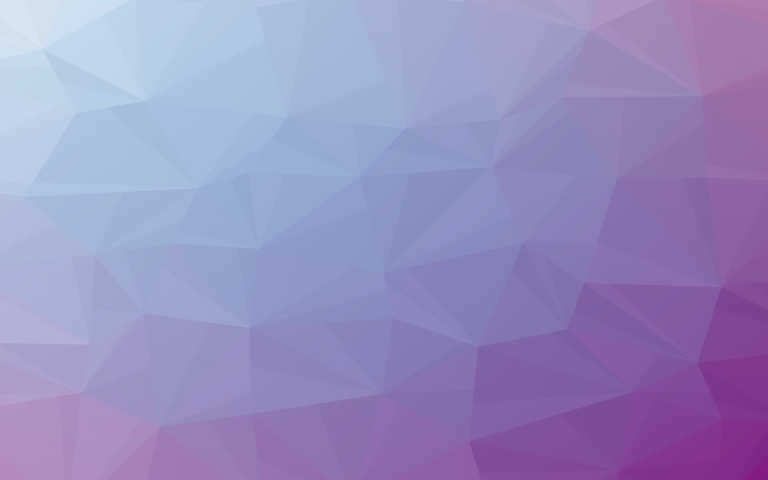
This background is drawn by a WebGL 1 fragment shader. Its source:

```glsl
precision highp float;

uniform vec2 u_resolution;

#define GRID vec2(7.2, 6.0)
#define GRID_OFFSET vec2(0.56, 0.75)
#define JITTER 0.76
#define TINT 0.026
#define CREASE 0.016
#define FACET_SHADING 0.25

// Hash without sine
vec2 hash2(vec2 p) {
  vec3 h = fract(p.xyx * vec3(0.1031, 0.1030, 0.0973));
  h += dot(h, h.yzx + 33.33);
  return fract((h.xx + h.yz) * h.zy);
}

// Quadratic curve through three colours at t = 0, 0.5 and 1
vec3 curve(vec3 start, vec3 middle, vec3 end, float t) {
  return start * (1.0 - t) * (1.0 - 2.0 * t)
       + middle * 4.0 * t * (1.0 - t)
       + end * t * (2.0 * t - 1.0);
}

// Smooth colour field: pale blue to violet, pink in two corners
vec3 palette(vec2 uv) {
  uv = clamp(uv, 0.0, 1.0);
  vec3 bottom = curve(vec3(0.73, 0.54, 0.75), vec3(0.56, 0.39, 0.66),
                      vec3(0.50, 0.10, 0.50), uv.x);
  vec3 middle = curve(vec3(0.70, 0.74, 0.87), vec3(0.54, 0.58, 0.77),
                      vec3(0.54, 0.34, 0.61), uv.x);
  vec3 top = curve(vec3(0.86, 0.91, 0.95), vec3(0.67, 0.71, 0.85),
                   vec3(0.69, 0.47, 0.67), uv.x);
  return curve(bottom, middle, top, uv.y);
}

vec2 gridToUv(vec2 p) {
  return (p + GRID_OFFSET) / GRID;
}

vec2 vertex(vec2 id) {
  return id + JITTER * (hash2(id + 17.0) - 0.5);
}

// Signed distance from p to the line through a and b
float lineDistance(vec2 p, vec2 a, vec2 b) {
  vec2 e = b - a;
  vec2 d = p - a;
  return (e.x * d.y - e.y * d.x) / length(e);
}

// Facet colour weighted by its coverage, with the coverage in alpha
vec4 facet(vec2 p, vec2 a, vec2 b, vec2 c, float pixel) {
  float turn = sign(lineDistance(c, a, b));
  float inside = min(turn * lineDistance(p, a, b),
                 min(turn * lineDistance(p, b, c), turn * lineDistance(p, c, a)));
  float cover = clamp(inside / pixel + 0.5, 0.0, 1.0);

  vec2 center = (a + b + c) / 3.0;
  vec2 random = hash2(center * 41.0);
  vec3 color = palette(gridToUv(mix(center, p, FACET_SHADING)));
  color += TINT * (random.x - 0.5);

  // Faint crease from one corner to the opposite side
  float side = lineDistance(p, a, mix(b, c, 0.15 + 0.7 * random.y));
  color += CREASE * (clamp(side / pixel + 0.5, 0.0, 1.0) - 0.5);
  return vec4(color, 1.0) * cover;
}

// Split a quad along its shorter inner diagonal
vec4 quad(vec2 p, vec2 id, float pixel) {
  vec2 a = vertex(id);
  vec2 b = vertex(id + vec2(1.0, 0.0));
  vec2 c = vertex(id + vec2(1.0, 1.0));
  vec2 d = vertex(id + vec2(0.0, 1.0));
  bool acInside = lineDistance(b, a, c) * lineDistance(d, a, c) < 0.0;
  bool bdInside = lineDistance(a, b, d) * lineDistance(c, b, d) < 0.0;
  if (acInside && (!bdInside || distance(a, c) < distance(b, d))) {
    return facet(p, a, b, c, pixel) + facet(p, a, c, d, pixel);
  }
  return facet(p, b, c, d, pixel) + facet(p, b, d, a, pixel);
}

void main() {
  vec2 uv = gl_FragCoord.xy / u_resolution;
  vec2 p = uv * GRID - GRID_OFFSET;
  float pixel = GRID.y / u_resolution.y;

  // Blend the facets of the nearby cells over the smooth field
  vec4 sum = vec4(palette(uv), 1.0) * 0.001;
  for (int y = -1; y <= 1; y++) {
    for (int x = -1; x <= 1; x++) {
      sum += quad(p, floor(p) + vec2(float(x), float(y)), pixel);
    }
  }
  gl_FragColor = vec4(sum.rgb / sum.a, 1.0);
}
```
